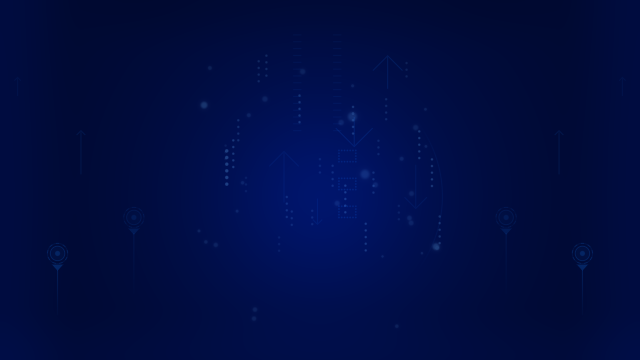
A WebGL 2 fragment shader for this background:

```glsl
#version 300 es
precision highp float;
// Deep blue backdrop: a soft central glow with faint dots, arrows and mirrored pins.

uniform vec2 u_resolution;
out vec4 outColor;

const vec3 NIGHT = vec3(0.0, 0.036, 0.192);
const vec3 GLOW_TINT = vec3(0.0, 0.2, 1.0);
const vec3 DOT_TINT = vec3(0.15, 0.24, 0.25);
const vec3 LINE_TINT = vec3(0.02, 0.12, 0.20);
const vec2 GLOW_CENTER = vec2(0.0, -0.045);
const float CORE_GAIN = 0.075;
const float HALO_GAIN = 0.155;
const float EDGE_LIFT = 0.055;
const float TOP_DIM = 0.02;
const float DOT_PITCH = 0.0185;
const float DOT_RADIUS = 0.0031;
const float LINE_HALF = 0.0011;
const int COLUMN_COUNT = 24;
const int SPECK_COUNT = 26;

float pixel;

vec2 hash2(float n) {
  return fract(sin(vec2(n, n + 17.3) * vec2(12.99, 78.23)) * 4375.5);
}

// Coverage of a shape from its signed distance.
float fill(float d) {
  return 1.0 - smoothstep(-pixel, pixel, d);
}

float stroke(vec2 p, vec2 a, vec2 b) {
  vec2 ab = b - a;
  float t = clamp(dot(p - a, ab) / dot(ab, ab), 0.0, 1.0);
  return fill(length(p - a - ab * t) - LINE_HALF);
}

float ring(vec2 p, float radius) {
  return fill(abs(length(p) - radius) - LINE_HALF);
}

float softOrb(vec2 p, float radius) {
  float d = length(p) / radius;
  return 0.55 * (1.0 - smoothstep(0.4, 1.1, d)) + 0.3 * exp(-d * d);
}

// Vertical run of evenly spaced dots, hanging down from the origin.
float dotColumn(vec2 p, float count, float radius) {
  float row = clamp(round(-p.y / DOT_PITCH), 0.0, count - 1.0);
  return fill(length(p + vec2(0.0, row * DOT_PITCH)) - radius);
}

// Rectangles outlined in dots, stacked three high.
float dottedFrames(vec2 p) {
  const float stackPitch = 0.0775;
  const float gridPitch = 0.0078;
  p.y -= stackPitch * clamp(round(p.y / stackPitch), -1.0, 1.0);
  vec2 cell = clamp(round(p / gridPitch), vec2(-3.0, -2.0), vec2(3.0, 2.0));
  float border = step(1.0, max(abs(cell.x) / 3.0, abs(cell.y) / 2.0));
  return border * fill(length(p - cell * gridPitch) - 0.0021);
}

// Ladder of short ticks between two heights.
float tickStrip(vec2 p) {
  float y = p.y - 0.019 * clamp(round(p.y / 0.019), -7.0, 7.0);
  return stroke(vec2(p.x, y), vec2(-0.010, 0.0), vec2(0.010, 0.0));
}

// Arrow with its tip at the origin; facing is 1 for up and -1 for down.
float arrow(vec2 p, float facing, float arm, float stem) {
  p = vec2(abs(p.x), p.y * facing);
  return max(stroke(p, vec2(0.0), vec2(arm, -arm)), stroke(p, vec2(0.0), vec2(0.0, -stem)));
}

// Ringed badge on a pointer and a long fading stem.
float pin(vec2 p, float stem) {
  float dashes = 0.4 + 0.6 * smoothstep(-0.2, 0.2, sin(atan(p.y, p.x) * 9.0));
  float badge = ring(p, 0.028) * dashes + ring(p, 0.020) + 0.2 * fill(length(p) - 0.018);
  badge += 0.8 * fill(length(p) - 0.007);
  float pointer = fill(max(abs(p.x) + (-0.048 - p.y) * 0.9, p.y + 0.031));
  float fade = 1.0 - smoothstep(0.0, 1.3 * stem, -p.y);
  return badge + pointer + fade * stroke(p, vec2(0.0, -0.045), vec2(0.0, -stem));
}

void main() {
  vec2 p = (gl_FragCoord.xy - 0.5 * u_resolution) / u_resolution.y;
  vec2 mirrored = vec2(abs(p.x), p.y);
  pixel = 0.8 / u_resolution.y;

  // Background glow, lifted at the sides and bottom, dimmed at the top centre.
  vec2 fromGlow = p - GLOW_CENTER;
  float r2 = dot(fromGlow, fromGlow);
  float light = CORE_GAIN * exp(-r2 / 0.05) + HALO_GAIN * exp(-r2 / 0.23);
  light += EDGE_LIFT * smoothstep(0.66, 0.89, mirrored.x);
  light += 0.5 * EDGE_LIFT * (1.0 - smoothstep(-0.5, -0.34, p.y));
  light -= TOP_DIM * smoothstep(0.33, 0.5, p.y) * (1.0 - smoothstep(0.4, 0.8, mirrored.x));
  vec3 color = NIGHT + GLOW_TINT * light;

  // Scattered dot columns and specks, with one bolder column on the left.
  float dots = dotColumn(p - vec2(-0.259, 0.081), 6.0, 0.0046);
  for (int i = 0; i < COLUMN_COUNT; i++) {
    float n = float(i);
    vec2 h = hash2(n + 3.0);
    vec2 top = vec2(mix(-0.29, 0.34, fract(n * 0.618 + 0.1)), mix(-0.2, 0.36, h.y));
    dots += mix(0.3, 0.9, h.x) * dotColumn(p - top, 3.0 + floor(h.x * 3.0), DOT_RADIUS);
  }
  for (int i = 0; i < SPECK_COUNT; i++) {
    vec2 h = hash2(float(i) + 41.0);
    vec2 place = vec2(mix(-0.36, 0.38, h.x), mix(-0.45, 0.36, h.y));
    dots += 0.5 * softOrb(p - place, mix(0.004, 0.010, fract(h.x * 7.0)));
  }
  dots += softOrb(p - vec2(-0.322, 0.208), 0.012) + 0.8 * softOrb(p - vec2(0.090, 0.176), 0.016);
  dots += 0.7 * softOrb(p - vec2(0.125, 0.016), 0.016) + softOrb(p - vec2(0.322, -0.185), 0.012);
  color += DOT_TINT * 0.75 * min(dots, 1.0);

  // Fine central linework.
  float lines = dottedFrames(p - vec2(0.076, -0.011));
  lines += 0.5 * (tickStrip(p - vec2(-0.063, 0.27)) + tickStrip(p - vec2(0.048, 0.27)));
  lines += arrow(p - vec2(0.095, 0.093), -1.0, 0.050, 0.08);
  lines += arrow(p - vec2(0.188, 0.345), 1.0, 0.040, 0.09);
  lines += 0.6 * arrow(p - vec2(-0.100, 0.079), 1.0, 0.040, 0.14);
  lines += 0.6 * arrow(p - vec2(-0.007, -0.123), -1.0, 0.012, 0.07);
  lines += 0.6 * arrow(p - vec2(0.266, -0.079), -1.0, 0.030, 0.12);
  lines += 0.5 * ring(fromGlow, 0.34) * smoothstep(0.27, 0.34, p.x);
  color += LINE_TINT * 0.55 * min(lines, 1.0);

  // Mirrored pins and small arrows at the sides.
  float sides = pin(mirrored - vec2(0.729, -0.204), 0.17);
  sides += 0.55 * pin(mirrored - vec2(0.517, -0.104), 0.21);
  sides += 0.6 * arrow(mirrored - vec2(0.664, 0.137), 1.0, 0.011, 0.12);
  sides += 0.3 * arrow(mirrored - vec2(0.840, 0.285), 1.0, 0.008, 0.05);
  color += LINE_TINT * 0.85 * min(sides, 1.0);

  outColor = vec4(color, 1.0);
}
```
